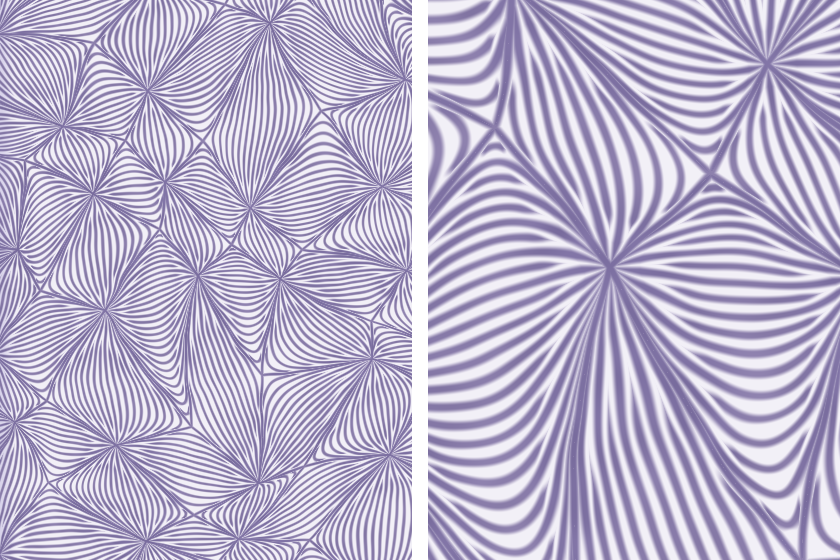
Left: the whole. Right: its middle third, enlarged.
Write a Shadertoy shader that draws this pattern.

```glsl
// Hand-drawn violet petals: bundles of curved lines running between scattered hubs.

const float CELL = 0.137;          // mean petal side, in canvas heights
const float SPACING = 0.0126;      // gap between neighbouring lines
const float LINE_HALF = 0.0023;    // half thickness of a line
const vec3 PAPER = vec3(0.95, 0.94, 0.97);
const vec3 INK_LIGHT = vec3(0.545, 0.495, 0.67);
const vec3 INK_DENSE = vec3(0.49, 0.44, 0.635);

struct Quad { vec2 a, b, c, d; };

float hash(vec2 p) {
    return fract(sin(dot(p, vec2(127.1, 311.7))) * 43758.5453);
}

float noise(vec2 p) {
    vec2 i = floor(p), f = fract(p);
    f = f * f * (3.0 - 2.0 * f);
    return mix(mix(hash(i), hash(i + vec2(1, 0)), f.x),
               mix(hash(i + vec2(0, 1)), hash(i + vec2(1, 1)), f.x), f.y);
}

vec2 noise2(vec2 p) {
    return vec2(noise(p), noise(p + 57.3)) - 0.5;
}

float cross2(vec2 a, vec2 b) {
    return a.x * b.y - a.y * b.x;
}

// Grid corner, jittered and then bent by broad waves to vary petal sizes
vec2 corner(vec2 id) {
    vec2 q = id + 0.5 * (vec2(hash(id), hash(id + 19.7)) - 0.5);
    q += 0.32 * sin(q.yx * vec2(1.3, 1.1) + vec2(0.7, 2.1));
    q += 0.2 * sin(q * vec2(1.6, 1.8) + vec2(4.0, 1.2));
    return q * CELL;
}

Quad petalQuad(vec2 id) {
    return Quad(corner(id), corner(id + vec2(1, 0)),
                corner(id + vec2(1, 1)), corner(id + vec2(0, 1)));
}

// Inverse bilinear map: position to coordinates inside a quad
vec2 quadCoords(vec2 p, Quad s) {
    vec2 e = s.b - s.a, f = s.d - s.a, g = s.a - s.b + s.c - s.d, h = p - s.a;
    float k2 = cross2(g, f);
    float k1 = cross2(e, f) + cross2(h, g);
    float k0 = cross2(h, e);
    float w = k1 * k1 - 4.0 * k0 * k2;
    if (w < 0.0) return vec2(99.0);
    float den = k1 + sqrt(w);
    if (abs(den) < 1e-7) return vec2(99.0);
    float v = -2.0 * k0 / den;
    vec2 across = e + g * v;
    return vec2(dot(h - f * v, across) / max(dot(across, across), 1e-8), v);
}

// Level curves run from one hub corner to the opposite one, evenly spaced midway
float lineIndex(vec2 uv, bool flip, float count) {
    uv = clamp(uv, 1e-4, 1.0 - 1e-4);
    if (flip) uv.x = 1.0 - uv.x;
    float ratio = pow(uv.y * (1.0 - uv.x) / (uv.x * (1.0 - uv.y)), 0.56);
    return count * ratio / (1.0 + ratio);
}

float segmentDistance(vec2 p, vec2 a, vec2 b) {
    vec2 ab = b - a;
    return length(p - a - ab * clamp(dot(p - a, ab) / dot(ab, ab), 0.0, 1.0));
}

float outlineDistance(vec2 p, Quad s) {
    return min(min(segmentDistance(p, s.a, s.b), segmentDistance(p, s.b, s.c)),
               min(segmentDistance(p, s.c, s.d), segmentDistance(p, s.d, s.a)));
}

// Cell that holds the point, or the nearest one
vec2 findPetal(vec2 p) {
    vec2 base = floor(p / CELL), best = base;
    float nearest = 1e5;
    for (int j = -2; j <= 2; j++)
    for (int i = -2; i <= 2; i++) {
        vec2 id = base + vec2(i, j);
        vec2 off = abs(quadCoords(p, petalQuad(id)) - 0.5);
        float reach = max(off.x, off.y);
        if (reach < nearest) { nearest = reach; best = id; }
    }
    return best;
}

float stroke(float dist, float halfWidth, float soft) {
    return 1.0 - smoothstep(halfWidth - soft, halfWidth + soft, dist);
}

void mainImage(out vec4 fragColor, in vec2 fragCoord) {
    vec2 canvas = fragCoord / iResolution.y;
    float soft = max(0.0016, 0.7 / iResolution.y);

    // Tilted grid with bent edges and a slight hand wobble
    vec2 p = mat2(0.86, 0.51, -0.51, 0.86) * canvas + vec2(1.7, 2.3);
    p += 0.04 * noise2(p * 6.0) + 0.003 * noise2(p * 32.0);

    vec2 id = findPetal(p);
    Quad petal = petalQuad(id);
    bool flip = mod(id.x + id.y, 2.0) > 0.5;
    float span = flip ? distance(petal.a, petal.c) : distance(petal.b, petal.d);
    float count = 2.0 * max(2.0, floor(0.5 * span / SPACING + 0.5));

    // Index slope gives the local gap between lines
    float eps = 0.0004;
    float index = lineIndex(quadCoords(p, petal), flip, count);
    float dx = lineIndex(quadCoords(p + vec2(eps, 0), petal), flip, count) - index;
    float dy = lineIndex(quadCoords(p + vec2(0, eps), petal), flip, count) - index;
    float gap = eps / max(length(vec2(dx, dy)), eps);

    // Odd lines taper away where the gap closes, even ones go on to the hub
    float evenDist = abs(fract(0.5 * index + 0.5) - 0.5) * 2.0 * gap;
    float oddDist = abs(fract(0.5 * index) - 0.5) * 2.0 * gap;
    float open = smoothstep(0.35, 0.65, gap / SPACING);
    float halfWidth = LINE_HALF * (0.85 + 0.3 * noise(p * 25.0));
    float evenHalf = min(halfWidth, 0.62 * gap);
    float oddHalf = mix(-soft, min(halfWidth, 0.34 * gap), open);
    float ink = max(stroke(evenDist, evenHalf, soft), stroke(oddDist, oddHalf, soft));
    ink = max(ink, stroke(outlineDistance(p, petal), halfWidth, soft));

    // Ink, darker where the lines crowd together
    float crowd = 1.0 - smoothstep(0.3, 1.1, gap / SPACING);
    vec3 inkColor = mix(INK_LIGHT, INK_DENSE, crowd) + 0.05 * (noise(p * 60.0) - 0.5);

    // Paper with a faint shade along the left side
    vec3 paper = PAPER - vec3(0.10, 0.11, 0.05) * (1.0 - smoothstep(0.0, 0.03, canvas.x));
    fragColor = vec4(mix(paper, inkColor, ink), 1.0);
}
```
